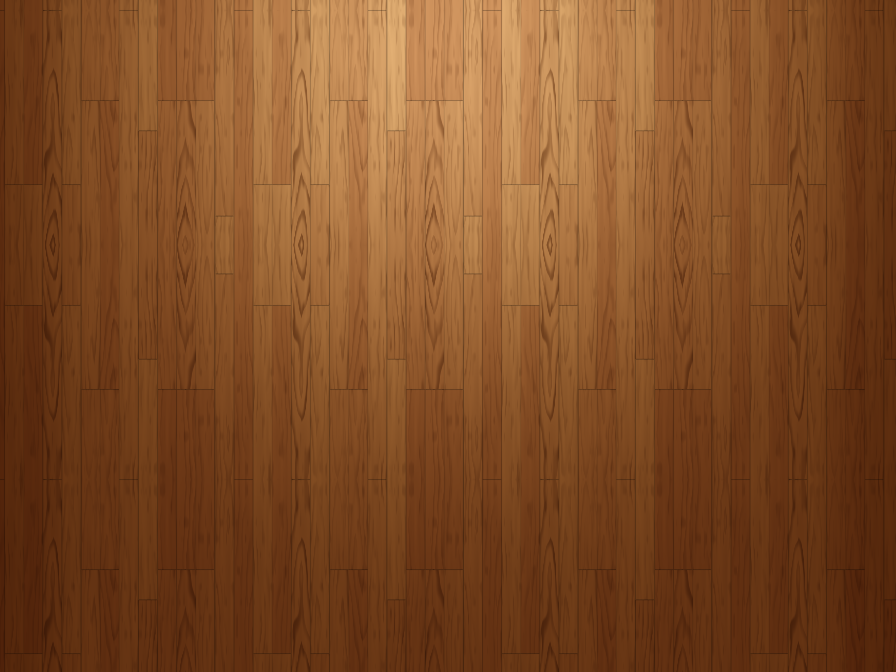
A Shadertoy shader for this texture:

```glsl
// All lengths are in canvas heights.
const float STRIPS = 13.0;
const vec2 TILE = vec2(0.3698, 0.698);
const vec2 TILE_ORIGIN = vec2(0.2344, 0.3646);   // from the top left
const vec2 LIGHT_REACH = vec2(0.50, 0.58);
const vec3 WOOD_SHADOW = vec3(0.365, 0.180, 0.062);
const vec3 WOOD_MIDDLE = vec3(0.62, 0.39, 0.185);
const vec3 WOOD_BRIGHT = vec3(0.85, 0.65, 0.435);
const vec3 TINT_RED = vec3(0.92, 0.83, 0.77);
const vec3 TINT_PALE = vec3(1.02, 1.03, 1.01);
const vec3 GRAIN_TINT = vec3(0.72, 0.64, 0.56);
const float RING_COUNT = 4.0;
const float RING_STRETCH = 14.0;
const float JOINT_WIDTH = 0.0009;
const float EDGE_SHADE = 0.11;

// Per strip: distance of the end joint, inner tone, outer tone.
const vec3 PLANKS[13] = vec3[13](
    vec3(0.215, 0.35, 0.10), vec3(0.215, 0.40, 0.15), vec3(0.215, 0.60, 0.20),
    vec3(0.043, 0.90, 0.60), vec3(0.349, 0.20, 0.20), vec3(0.090, 0.90, 0.85),
    vec3(0.090, 0.90, 0.25), vec3(0.349, 0.75, 0.75), vec3(0.090, 0.65, 0.95),
    vec3(0.215, 0.70, 0.55), vec3(0.215, 0.20, 0.45), vec3(0.349, 0.75, 0.75),
    vec3(0.170, 0.55, 0.95));

float hash(vec2 p) {
    return fract(sin(dot(p, vec2(127.1, 311.7))) * 43758.5453);
}

float noise(vec2 p) {
    vec2 i = floor(p);
    vec2 f = fract(p);
    f = f * f * (3.0 - 2.0 * f);
    return mix(mix(hash(i), hash(i + vec2(1.0, 0.0)), f.x),
               mix(hash(i + vec2(0.0, 1.0)), hash(i + vec2(1.0, 1.0)), f.x), f.y);
}

// Dark growth rings: u runs across the strip, v along it.
float ringGrain(float u, float v, float id, float knot, float stripWidth) {
    float along = v / stripWidth;
    float apex = mix(mix(2.0, 11.0, hash(vec2(id, 3.0))), 0.0, knot);
    float center = (hash(vec2(id, 5.0)) - 0.5) * mix(1.2, 0.1, knot);
    float stretch = mix(RING_STRETCH, 3.4 + 0.5 * along, knot);
    vec2 heart = abs(vec2(u - center, (along - apex) / stretch));
    float radius = mix(length(heart), heart.x + heart.y, 0.45);   // pointed ovals
    float warp = noise(vec2(u * 2.0 + id * 17.0, along * 0.4)) - 0.5;
    warp += 0.3 * (noise(vec2(u * 5.0 + id * 29.0, along * 1.1)) - 0.5);
    float phase = fract(radius * RING_COUNT + warp);
    float line = smoothstep(0.45, 0.85, phase) * (1.0 - smoothstep(0.88, 1.0, phase));
    float broken = smoothstep(0.2, 0.75, noise(vec2(u * 3.0 + id * 7.0, along * 0.5 + 40.0)));
    return line * mix(broken, 1.0, 0.4 * knot) * mix(0.25 + 0.3 * hash(vec2(id, 9.0)), 1.0, knot);
}

// Short dark pores and fine fibres along the strip.
float fineGrain(float u, float v, float id, float stripWidth) {
    vec2 q = vec2(u, v / stripWidth);
    float fibre = noise(vec2(q.x * 8.0 + id * 31.0, q.y * 0.4)) - 0.5;
    float pore = noise(vec2(q.x * 9.0 + id * 13.0, q.y * 1.2 + 9.0));
    return 0.25 * fibre + 0.35 * smoothstep(0.7, 0.98, pore);
}

float jointLine(float distanceToJoint, float pixel) {
    float halfWidth = max(JOINT_WIDTH, 0.3 * pixel);
    return 1.0 - smoothstep(0.0, halfWidth + 0.5 * pixel, distanceToJoint);
}

// Colour ramp of the wood as a quadratic curve through the light level.
vec3 litWood(float light) {
    return mix(mix(WOOD_SHADOW, WOOD_MIDDLE, light),
               mix(WOOD_MIDDLE, WOOD_BRIGHT, light), light);
}

void mainImage(out vec4 fragColor, in vec2 fragCoord) {
    float pixel = 1.0 / iResolution.y;
    float aspect = iResolution.x * pixel;
    vec2 p = vec2(fragCoord.x, iResolution.y - fragCoord.y) * pixel;

    // Repeating strips, mirrored along their length
    float stripWidth = TILE.x / STRIPS;
    float across = mod(p.x - TILE_ORIGIN.x, TILE.x) / stripWidth;
    float strip = min(floor(across), STRIPS - 1.0);
    float u = across - strip - 0.5;
    float v = abs(mod(p.y - TILE_ORIGIN.y + 0.5 * TILE.y, TILE.y) - 0.5 * TILE.y);

    // Plank tone on either side of its end joint
    vec3 plank = PLANKS[int(strip)];
    float outer = smoothstep(-0.5 * pixel, 0.5 * pixel, v - plank.x);
    float tone = mix(plank.y, plank.z, outer);
    float id = strip + 1.0 + STRIPS * step(plank.x, v);
    float knot = (strip == 1.0 || strip == 7.0) ? 1.0 - outer : 0.0;

    // Spotlight from the top with shaded side edges
    vec2 fromLight = vec2(p.x - 0.5 * aspect, p.y - 0.02);
    vec2 q = fromLight / LIGHT_REACH;
    float light = exp(-dot(q, q)) + 0.03;
    light -= EDGE_SHADE * smoothstep(0.38, 0.5, abs(fromLight.x) / aspect);

    // Wood colour and grain
    vec3 color = litWood(light) * mix(TINT_RED, TINT_PALE, tone);
    float rings = ringGrain(u, v, id, knot, stripWidth);
    float fibres = fineGrain(u, v, id, stripWidth);
    color *= mix(vec3(1.0), GRAIN_TINT, clamp(rings + fibres, -0.2, 1.0));

    // Joints between strips and at plank ends
    float side = (0.5 - abs(u)) * stripWidth;
    float edgeId = mod(strip + step(0.0, u), STRIPS);
    float sideStrength = 0.08 + 0.22 * hash(vec2(edgeId, 21.0));
    float joint = jointLine(side, pixel) * sideStrength;
    joint = max(joint, jointLine(abs(v - plank.x), pixel) * 0.24);
    color *= 1.0 - joint;

    fragColor = vec4(clamp(color, 0.0, 1.0), 1.0);
}
```
